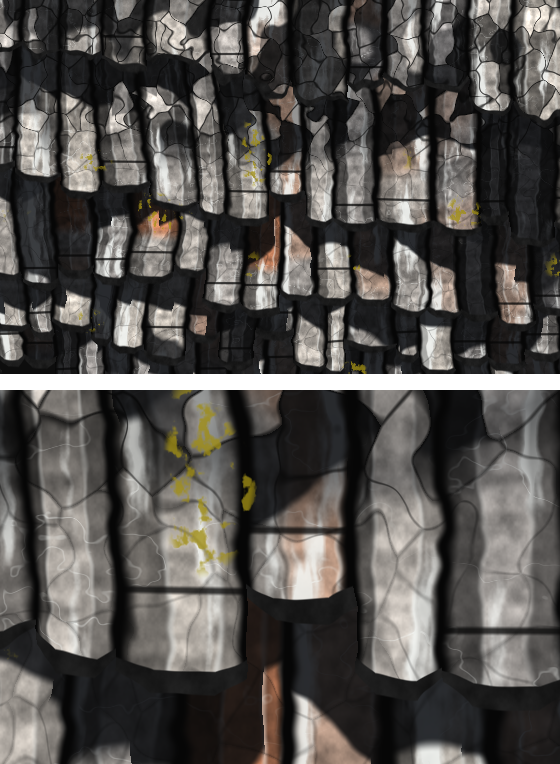
Top: the whole. Bottom: its middle third, enlarged.
A Shadertoy shader for this texture:

```glsl
// A cliff of hanging basalt columns: five staggered tiers of jittered cells,
// painted back to front. Each tier drops a hard shadow on the one behind it,
// and layered noise adds mineral streaks, fractures, rust and lichen.

float hash(vec2 p) {
    vec3 q = fract(p.xyx * 0.1031);
    q += dot(q, q.yzx + 33.33);
    return fract((q.x + q.y) * q.z);
}

float noise(vec2 p) {
    vec2 i = floor(p), f = fract(p);
    f *= f * (3.0 - 2.0 * f);
    return mix(mix(hash(i), hash(i + vec2(1, 0)), f.x),
               mix(hash(i + vec2(0, 1)), hash(i + vec2(1, 1)), f.x), f.y);
}

float fbm(vec2 p) {
    float sum = 0.0, amp = 0.53;
    for (int i = 0; i < 4; i++) {
        sum += amp * noise(p);
        p = p * 2.03 + 17.7;
        amp *= 0.5;
    }
    return sum;
}

// Broken rock chips: x = random tone, y = distance to the chip border
vec2 shards(vec2 p) {
    vec2 home = floor(p);
    float nearest = 9.0, next = 9.0, tone = 0.0;
    for (int j = -1; j <= 1; j++)
    for (int i = -1; i <= 1; i++) {
        vec2 c = home + vec2(i, j);
        float d = length(c + vec2(hash(c), hash(c + 71.3)) - p);
        if (d < nearest) { next = nearest; nearest = d; tone = hash(c + 13.7); }
        else next = min(next, d);
    }
    return vec2(tone, next - nearest);
}

float edgeOf(float n, float tier) {
    return n + 0.5 * (hash(vec2(n, tier * 17.0 + 5.0)) - 0.5);
}

// Column at x in a tier: id, position across 0..1, height of its lower end
vec3 columnAt(float x, float tier) {
    const float ledge[5] = float[5](0.78, 0.455, 0.215, 0.075, -0.06);
    float u = x * (8.3 + 0.9 * tier), n = floor(u);
    if (u < edgeOf(n, tier)) n -= 1.0;
    else if (u >= edgeOf(n + 1.0, tier)) n += 1.0;
    float left = edgeOf(n, tier), right = edgeOf(n + 1.0, tier);
    float end = ledge[int(tier)] - 0.08 * (x - 0.75)
              + 0.1 * (hash(vec2(n, tier * 31.0 + 2.0)) - 0.5);
    return vec3(n, (u - left) / (right - left), end);
}

void mainImage(out vec4 fragColor, in vec2 fragCoord) {
    vec2 p = fragCoord / iResolution.y;
    float px = 1.2 / iResolution.y;

    // Slight lean and rough outlines
    vec2 q = p + vec2(0.06 * noise(p * 2.2) + 0.014 * noise(p * vec2(9, 13)), 0.0)
           + 0.007 * (noise(p * 55.0) - 0.5);
    vec2 chip = shards(q * vec2(17, 14) + 0.7 * noise(p * 25.0));
    float rubble = smoothstep(0.52, 0.68, p.y + 0.12 * (noise(p * 6.0) - 0.5));
    float grain = fbm(p * vec2(75, 60));
    float stain = fbm(q * vec2(32, 5) + 4.0);
    float strata = noise(q * vec2(9, 85));
    float vein = abs(fbm(q * vec2(13, 19) + 31.0) - 0.5);
    vec3 color = vec3(0.05);

    for (int k = 4; k >= 0; k--) {
        float tier = float(k);
        vec3 c = columnAt(q.x, tier);
        float t = c.y, side = min(t, 1.0 - t);
        vec2 seed = vec2(c.x, tier * 23.0);
        float h1 = hash(seed + 3.1), h2 = hash(seed + 9.4), h3 = hash(seed + 27.8);

        // Jagged lower rim with the dark hexagonal underside beneath it
        float jag = (k == 0 ? 0.045 : 0.01) * (noise(q * vec2(26, 18)) - 0.5);
        float rim = c.z + jag + 0.05 * max(0.24 - side, 0.0) + 0.012 * (h2 - 0.5) * t;
        float under = c.z + jag - 0.02 * clamp(side * 4.0, 0.0, 1.0);

        // Three facets with pale worn arrises
        float a = 0.14 + 0.26 * h2, b = 0.64 + 0.26 * h3;
        float tone = mix(0.35 + 0.5 * h3, 1.05, smoothstep(a - 0.03, a + 0.03, t));
        tone = mix(tone, 0.4 + 0.55 * h1, smoothstep(b - 0.03, b + 0.03, t));
        vec3 stone = mix(vec3(0.46, 0.45, 0.45), vec3(0.72, 0.69, 0.65), h1);
        float rust = smoothstep(0.62, 0.95, h3) * smoothstep(0.3, 0.6, noise(q * 8.0 + 50.0));
        stone = mix(stone, vec3(0.65, 0.46, 0.35), 0.6 * rust);
        float ochre = step(0.88, h2) * smoothstep(0.09, 0.13, p.y - c.z) * float(k == 2);
        stone = mix(stone, vec3(0.76, 0.4, 0.22), 0.7 * ochre);
        stone *= tone * (0.5 + 0.65 * grain + 0.28 * strata);
        stone *= mix(1.0, 0.4 + 0.9 * chip.x, 0.25 + 0.65 * rubble);
        float arris = smoothstep(0.045, 0.0, min(abs(t - a), abs(t - b))) * noise(q * vec2(20, 12));
        float pale = smoothstep(0.55, 0.74, stain + 0.08 * (grain - 0.5)) + 0.6 * arris
                   + 0.45 * smoothstep(0.016, 0.0, vein) * noise(q * 14.0);
        stone = mix(stone, vec3(0.87, 0.88, 0.87), clamp(pale, 0.0, 0.85) * (0.4 + 0.6 * tone));

        // Cross joints near the foot, chip borders and deep vertical gaps
        float joint = abs(p.y - c.z - 0.035 - 0.05 * h1 - 0.008 * (t - 0.5));
        stone *= 1.0 - 0.75 * step(0.45, h2) * smoothstep(0.005, 0.001, joint);
        stone *= mix(1.0, smoothstep(0.0, 0.1, chip.y), 0.2 + 0.5 * rubble);
        stone *= smoothstep(0.0, 0.11, side - 0.04 * h3);

        // Slanted shadow of the tier in front, and some recessed columns
        float shadowEdge = 1.3;
        if (k > 0) shadowEdge = columnAt(q.x - 0.018, tier - 1.0).z - 0.025 - 0.11 * h3 - (k == 1 ? 0.06 : 0.0);
        shadowEdge += 0.16 * (h2 - 0.5) * (t - 0.5) + 0.03 * (noise(q * 16.0) - 0.5);
        float light = smoothstep(0.006, -0.006, p.y - shadowEdge);
        float recess = step(h1, 0.2) + step(hash(seed + 61.0), 0.45) * step(2.5, tier) * step(p.x, 0.6);
        light *= 1.0 - 0.9 * min(recess, 1.0) * smoothstep(0.3, 0.36, noise(q * vec2(8, 5) + 8.0));
        light *= 1.0 - 0.85 * rubble * smoothstep(0.52, 0.6, noise(q * vec2(10, 8) + 90.0));
        light = max(light, 0.55 * rubble * step(0.82, chip.x));
        vec3 face = stone * mix(vec3(0.16, 0.17, 0.19), vec3(1.06), light) + 0.025;

        // Sparse yellow lichen
        float lichen = smoothstep(0.82, 0.88, noise(q * 7.0 + 140.0)) * smoothstep(0.55, 0.68, grain);
        face = mix(face, vec3(0.62, 0.55, 0.08), 0.8 * lichen);
        color = mix(color, vec3(0.1) * (0.5 + grain), smoothstep(-px, px, p.y - under));
        color = mix(color, face, smoothstep(-px, px, p.y - rim));
    }
    fragColor = vec4(clamp(color, 0.0, 1.0), 1.0);
}
```
